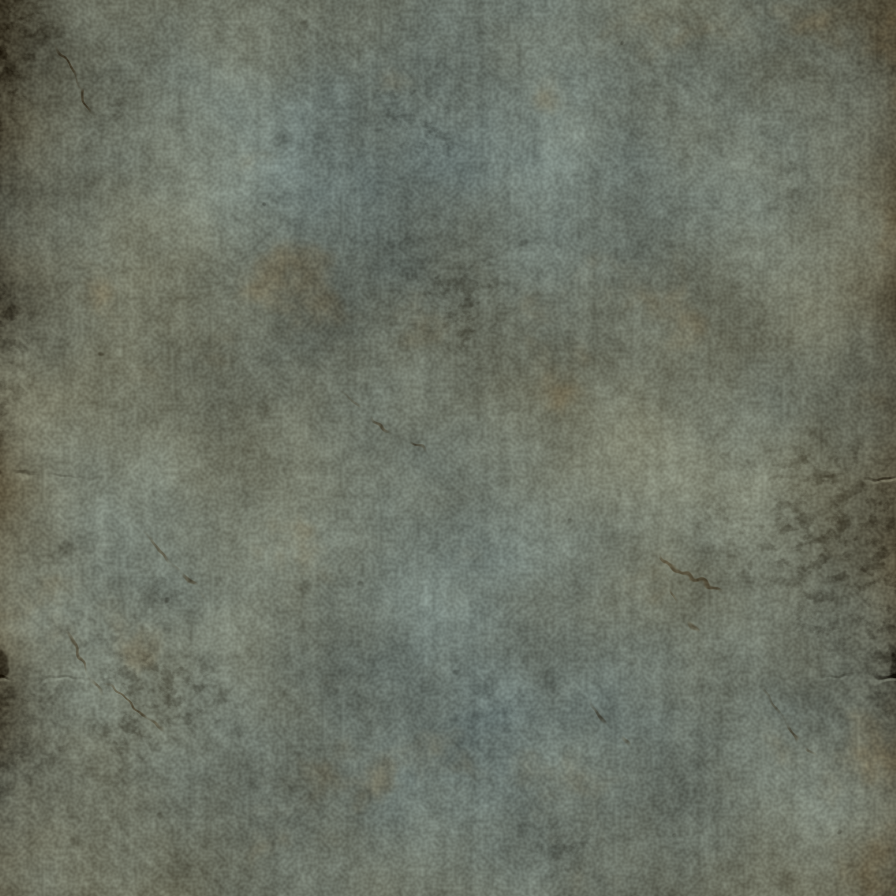
A Shadertoy shader for this texture:

```glsl
// Weathered grey-green concrete: cloudy stains, gritty worn patches and fine grain
// are summed into one tone, which picks a colour between a dark and a light plaster.
// Cracks, spots, edge seams and rusty, darkened sides are laid over it.

const vec3 DARK_PLASTER  = vec3(0.21, 0.21, 0.17);
const vec3 LIGHT_PLASTER = vec3(0.49, 0.52, 0.47);
const vec3 COOL_SHIFT    = vec3(-0.035, 0.0, 0.045);
const vec3 RUST_TINT     = vec3(1.12, 0.96, 0.80);
const float BASE_TONE    = 0.85;
const float CLOUD_AMOUNT = 0.75;
const float GRAIN_AMOUNT = 0.28;
const float PATCH_AMOUNT = 0.30;
const float EDGE_AMOUNT  = 0.55;
const float EDGE_WIDTH   = 0.05;
const float CRACK_WIDTH  = 0.0026;
const int CRACK_COUNT = 9;
const int SPOT_COUNT  = 26;

vec2 hash2(vec2 p) {
    vec3 q = fract(p.xyx * vec3(0.1031, 0.1030, 0.0973));
    q += dot(q, q.yzx + 33.33);
    return fract((q.xx + q.yz) * q.zy);
}

float cornerSlope(vec2 cell, vec2 offset) {
    float angle = 6.2832 * hash2(cell).x;
    return dot(vec2(cos(angle), sin(angle)), offset);
}

float gradientNoise(vec2 p) {
    vec2 i = floor(p), f = fract(p), e = vec2(1.0, 0.0);
    vec2 u = f * f * f * (f * (f * 6.0 - 15.0) + 10.0);
    return mix(mix(cornerSlope(i, f), cornerSlope(i + e, f - e), u.x),
               mix(cornerSlope(i + e.yx, f - e.yx), cornerSlope(i + 1.0, f - 1.0), u.x), u.y);
}

float fbm(vec2 p) {
    float sum = 0.0, amplitude = 0.5;
    for (int i = 0; i < 5; i++) {
        sum += amplitude * gradientNoise(p);
        p = mat2(1.6, 1.2, -1.2, 1.6) * p + 17.3;
        amplitude *= 0.5;
    }
    return sum;
}

// Short, broken lines, mostly running down to the right
float cracks(vec2 p) {
    float mask = 0.0;
    for (int i = 0; i < CRACK_COUNT; i++) {
        vec2 seed = vec2(float(i) + 3.0, 41.0);
        vec2 shape = hash2(seed + 9.0);
        float angle = mix(-1.4, -0.5, shape.x);
        vec2 q = p - mix(vec2(0.08), vec2(0.92), hash2(seed));
        q = mat2(cos(angle), -sin(angle), sin(angle), cos(angle)) * q;
        float along = abs(q.x) / mix(0.025, 0.07, shape.y);
        float line = 1.0 - smoothstep(0.2, 1.0, abs(q.y) / CRACK_WIDTH);
        mask = max(mask, line * (1.0 - smoothstep(0.5, 1.0, along)));
    }
    return mask;
}

// Soft round stains and a few small pits
float spots(vec2 p) {
    float mask = 0.0;
    for (int i = 0; i < SPOT_COUNT; i++) {
        vec2 seed = vec2(float(i) + 5.0, 83.0);
        float size = hash2(seed + 4.0).x;
        float radius = mix(0.003, 0.020, size * size * size);
        float stain = 1.0 - smoothstep(0.35, 1.2, length(p - hash2(seed)) / radius);
        mask = max(mask, stain * mix(0.9, 0.5, size));
    }
    return mask;
}

void mainImage(out vec4 fragColor, in vec2 fragCoord) {
    vec2 uv = fragCoord / iResolution.xy;
    float side = min(uv.x, 1.0 - uv.x);
    vec2 jitter = vec2(gradientNoise(uv * 22.0), gradientNoise(uv * 22.0 + 50.0)) * 0.010
                + vec2(gradientNoise(uv * 75.0), gradientNoise(uv * 75.0 + 50.0)) * 0.005;

    // Clouds, vertical streaks, brushed strokes and grain
    float clouds = fbm(uv * 2.6 + 11.7);
    float tone = BASE_TONE + CLOUD_AMOUNT * clouds + 0.45 * fbm(uv * 9.0 + 31.2);
    tone += 0.12 * gradientNoise(uv * vec2(95.0, 5.0) + 7.4);
    vec2 brushed = vec2(uv.x - uv.y, uv.x + uv.y) * vec2(22.0, 95.0);
    tone += 0.15 * gradientNoise(brushed) * smoothstep(-0.05, 0.2, fbm(uv * 3.0 + 63.1));
    tone += 0.35 * fbm(uv * 60.0 + 5.6) + GRAIN_AMOUNT * gradientNoise(uv * 240.0 + 0.37);

    // Gritty worn patches, denser towards the sides
    float wear = fbm(uv * 4.0 + 22.8) + 0.15 * exp(-side / 0.06);
    float grit = smoothstep(-0.04, 0.22, fbm(uv * vec2(48.0, 60.0) + 71.5));
    tone -= PATCH_AMOUNT * smoothstep(0.07, 0.32, wear) * (0.25 + grit);

    // Darkened sides and slightly shaded top and bottom
    float edge = exp(-side / EDGE_WIDTH) * (0.85 + 1.4 * fbm(uv * vec2(3.0, 6.0) + 90.3));
    tone -= EDGE_AMOUNT * edge + 0.12 * exp(-min(uv.y, 1.0 - uv.y) / 0.05);

    // Horizontal seams that fade inwards, with a pale lower lip, and a chipped rim
    for (int i = 0; i < 2; i++) {
        float height = uv.y + jitter.y - mix(0.47, 0.245, float(i));
        float reach = exp(-side / 0.06) * smoothstep(-0.2, 0.2, gradientNoise(uv * 30.0));
        tone -= 0.6 * reach * (1.0 - smoothstep(0.0005, 0.003, abs(height)));
        tone += 0.4 * reach * (1.0 - smoothstep(0.0005, 0.003, abs(height + 0.004)));
    }
    float chip = length((vec2(side, uv.y - 0.26) + jitter) / vec2(0.010, 0.018));
    tone -= 0.5 * (1.0 - smoothstep(0.7, 1.1, chip));

    // Cracks and spots
    float broken = smoothstep(-0.25, 0.15, gradientNoise(uv * 45.0 + 14.2));
    float crack = cracks(uv + jitter) * broken;
    tone -= 0.45 * crack + 0.35 * spots(uv + jitter * 0.6);

    // Colour: cool and olive areas, then rust
    vec3 color = mix(DARK_PLASTER, LIGHT_PLASTER, clamp(tone, -0.5, 1.35));
    float cool = 1.6 * fbm(uv * 3.2 + 44.9) + 0.25 * exp(-12.0 * pow(uv.x - 0.5, 2.0)) - 0.12;
    color += COOL_SHIFT * cool;
    float rust = 0.6 * smoothstep(0.14, 0.4, fbm(uv * 6.0 + 57.6)) + 0.5 * edge + 0.5 * crack;
    color *= mix(vec3(1.0), RUST_TINT, clamp(rust, 0.0, 1.0));
    fragColor = vec4(clamp(color, 0.0, 1.0), 1.0);
}
```
